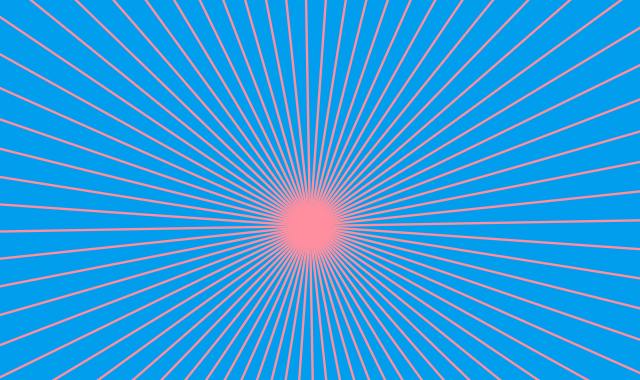
This background is drawn by a Shadertoy shader. Its source:

```glsl
const vec3 SKY_BLUE = vec3(0.0, 0.62, 0.93);
const vec3 RAY_PINK = vec3(1.0, 0.56, 0.62);
const vec2 HUB = vec2(0.4844, 0.405);   // fraction of the canvas
const int LINE_COUNT = 36;              // each line makes two rays
const float LINE_HALF_WIDTH = 0.0031;   // fraction of the height
const float TILT = radians(1.0);
const float PI = 3.14159;

// Smooth coverage of a straight line through the hub
float lineCoverage(vec2 p, float angle, float pixel) {
    vec2 normal = vec2(-sin(angle), cos(angle));
    float edge = abs(dot(p, normal)) - LINE_HALF_WIDTH;
    return clamp(0.5 - edge / pixel, 0.0, 1.0);
}

void mainImage(out vec4 fragColor, in vec2 fragCoord) {
    float pixel = 1.0 / iResolution.y;
    vec2 p = (fragCoord - HUB * iResolution.xy) * pixel;

    // Evenly turned lines layered over the flat ground
    vec3 color = SKY_BLUE;
    for (int i = 0; i < LINE_COUNT; i++) {
        float angle = TILT + PI * float(i) / float(LINE_COUNT);
        color = mix(color, RAY_PINK, lineCoverage(p, angle, pixel));
    }

    fragColor = vec4(color, 1.0);
}
```
